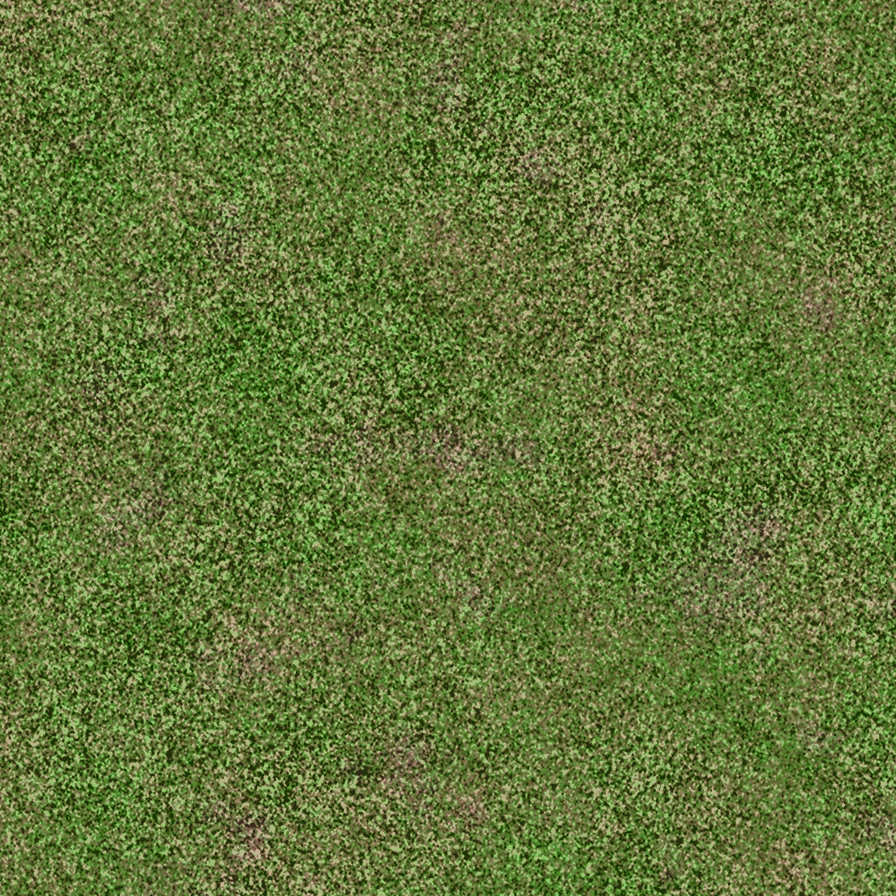
This texture is drawn by a WebGL 1 fragment shader. Its source:

```glsl
precision highp float;
// Weathered meadow turf: fine crossed blades over mossy, straw and bare patches.
uniform vec2 u_resolution;

// Tones from shadow to sunlit tip
const vec3 SHADOW = vec3(0.13, 0.19, 0.03);
const vec3 MOSS   = vec3(0.24, 0.34, 0.08);
const vec3 EARTH  = vec3(0.35, 0.40, 0.18);
const vec3 LEAF   = vec3(0.40, 0.51, 0.23);
const vec3 STRAW  = vec3(0.50, 0.56, 0.33);
const vec3 TIP    = vec3(0.66, 0.74, 0.48);

// Hue shift from fresh green (negative) to dry straw (positive)
const vec3 DRYNESS = vec3(0.10, -0.045, 0.065);
const vec3 BARE_TINT = vec3(0.045, -0.015, 0.055);

// Features per canvas height
const vec2 BLADE_SCALE = vec2(460.0, 270.0);
const float SPECK_SCALE = 410.0;
const float HUE_SCALE = 250.0;
const float PATCH_SCALE = 10.0;

const float CONTRAST = 2.3;
const float CONTRAST_VARIATION = 2.2;
const float GRAIN_HUE = 1.7;
const float PATCH_HUE = 1.5;
const float PATCH_SHADE = 0.2;

float hash(vec2 p) {
  vec3 q = fract(vec3(p.xyx) * 0.1031);
  q += dot(q, q.yzx + 33.33);
  return fract((q.x + q.y) * q.z);
}

float valueNoise(vec2 p) {
  vec2 cell = floor(p);
  vec2 f = fract(p);
  f = f * f * (3.0 - 2.0 * f);
  float low = mix(hash(cell), hash(cell + vec2(1.0, 0.0)), f.x);
  float high = mix(hash(cell + vec2(0.0, 1.0)), hash(cell + 1.0), f.x);
  return mix(low, high, f.y);
}

vec2 rotate(vec2 p, float angle) {
  float c = cos(angle);
  float s = sin(angle);
  return vec2(c * p.x - s * p.y, s * p.x + c * p.y);
}

// Broad patches with ragged edges
float patchNoise(vec2 p) {
  float sum = 0.0;
  float weight = 0.5;
  for (int i = 0; i < 4; i++) {
    sum += weight * valueNoise(p);
    p = rotate(p, 0.6) * 2.1 + 17.3;
    weight *= 0.6;
  }
  return sum / 1.088;
}

// Short blades leaning two ways, plus round specks; centred on zero
float bladeGrain(vec2 p) {
  float left = valueNoise(rotate(p, 0.55) * BLADE_SCALE + 31.0);
  float right = valueNoise(rotate(p, -0.75) * BLADE_SCALE + 87.0);
  float speck = valueNoise(rotate(p, 0.2) * SPECK_SCALE + 143.0);
  return (left + right + speck) / 3.0 - 0.5;
}

vec3 turfRamp(float t) {
  vec3 color = mix(SHADOW, MOSS, smoothstep(0.04, 0.20, t));
  color = mix(color, EARTH, smoothstep(0.20, 0.37, t));
  color = mix(color, LEAF, smoothstep(0.37, 0.56, t));
  color = mix(color, STRAW, smoothstep(0.58, 0.74, t));
  return mix(color, TIP, smoothstep(0.73, 0.91, t));
}

void main() {
  vec2 uv = gl_FragCoord.xy / u_resolution.y;

  // Slow variation of hue, shade, roughness and wear
  float dryPatch = patchNoise(uv * PATCH_SCALE + 5.0) - 0.5;
  float shadePatch = patchNoise(uv * PATCH_SCALE * 1.3 + 41.0) - 0.5;
  float roughPatch = patchNoise(uv * PATCH_SCALE * 0.7 + 73.0) - 0.5;
  float bare = smoothstep(0.60, 0.76, patchNoise(uv * PATCH_SCALE * 1.2 + 109.0));

  // Blade tone
  float contrast = CONTRAST + CONTRAST_VARIATION * roughPatch;
  float tone = 0.49 + bladeGrain(uv) * contrast;
  tone += PATCH_SHADE * (shadePatch + 0.5 * dryPatch);
  vec3 color = turfRamp(tone);

  // Blade hue, strongest on lit blades
  float grainHue = valueNoise(rotate(uv, 0.9) * HUE_SCALE + 211.0) - 0.5;
  float dry = GRAIN_HUE * grainHue + PATCH_HUE * dryPatch;
  color += DRYNESS * dry * mix(0.5, 1.0, smoothstep(0.1, 0.6, tone));
  color += BARE_TINT * bare;

  gl_FragColor = vec4(clamp(color, 0.0, 1.0), 1.0);
}
```
